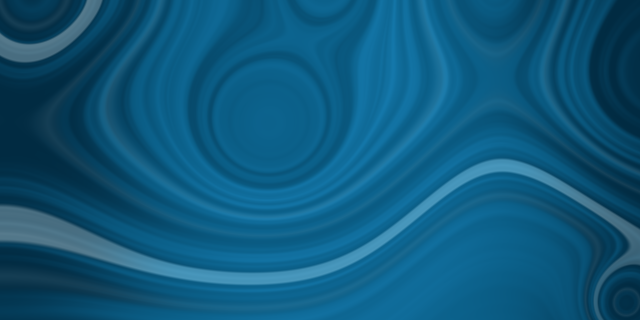
Give the GLSL for this background, as a Shadertoy shader.

```glsl
// Flowing blue agate: a smooth height field is built from a winding ribbon
// line plus soft hills and hollows, then its level lines are coloured with
// layered one-dimensional noise, a few pale or dark bands and a vignette.

const vec3 DEEP  = vec3(0.005, 0.17, 0.26);
const vec3 MID   = vec3(0.04, 0.37, 0.53);
const vec3 LIGHT = vec3(0.09, 0.50, 0.71);
const vec3 PALE  = vec3(0.33, 0.63, 0.77);
const vec3 GREY  = vec3(0.37, 0.51, 0.58);

float hash(float n) {
    n = fract(n * 0.1031);
    n *= n + 33.33;
    n *= n + n;
    return fract(n);
}

float valueNoise(float t) {
    float cell = floor(t);
    return mix(hash(cell), hash(cell + 1.0), smoothstep(0.0, 1.0, t - cell));
}

// Layered noise around zero; layers finer than the pixel step fade out.
float strata(float level, float pixelStep) {
    float sum = 0.0, weight = 0.5, frequency = 24.0;
    for (int i = 0; i < 4; i++) {
        float visible = 1.0 - smoothstep(0.3, 0.9, pixelStep * frequency);
        sum += weight * visible * (valueNoise(level * frequency + 40.0 + 17.0 * float(i)) - 0.5);
        weight *= 0.62;
        frequency *= 2.1;
    }
    return sum;
}

float bell(float x, float center, float width) {
    float t = (x - center) / width;
    return exp(-t * t);
}

float hill(vec2 p, vec2 center, float radius) {
    vec2 d = (p - center) / radius;
    return exp(-dot(d, d));
}

// Soft-edged stripe around one level.
float band(float level, float center, float halfWidth, float softness) {
    return 1.0 - smoothstep(halfWidth - softness, halfWidth + softness, abs(level - center));
}

float ribbonLine(float x) {
    return 0.12 + 0.182 * bell(x, 0.0, 0.42) + 0.36 * bell(x, 1.575, 0.38)
         + 0.06 * smoothstep(1.6, 2.05, x);
}

// Height field: zero on the ribbon, levelling off away from it.
float heightField(vec2 p) {
    float leftSide = bell(p.x, 0.0, 0.4);
    float ceiling = 0.36 - 0.16 * leftSide;
    float rise = (p.y - ribbonLine(p.x)) / (1.0 + 0.7 * leftSide);
    float h = ceiling * tanh(rise / ceiling);
    h += 0.30 * hill(p, vec2(0.84, 0.60), 0.20);   // central eye
    h += 0.15 * hill(p, vec2(1.03, 1.06), 0.16);   // upper eye
    h += 0.20 * hill(p, vec2(2.05, 0.75), 0.25);   // right eye
    h += 0.40 * hill(p, vec2(1.95, 0.04), 0.13);   // lower right ring
    h -= 0.34 * hill(p, vec2(0.10, 1.02), 0.24);   // upper left hollow
    h -= 0.12 * hill(p, vec2(0.40, 1.05), 0.20);   // its shoulder
    h -= 0.26 * hill(p, vec2(1.55, 1.08), 0.30);   // upper right hollow
    return h;
}

void mainImage(out vec4 fragColor, in vec2 fragCoord) {
    vec2 p = fragCoord / iResolution.xy * vec2(2.0, 1.0);
    float level = heightField(p);
    float pixelStep = fwidth(level);

    // Light falls off towards the left and right ends.
    float edge = smoothstep(0.25, 1.12, length((p - vec2(1.08, 0.38)) * vec2(1.0, 0.55)));

    // Fine strata, calmer inside the eyes and beneath the ribbon.
    float calm = max(smoothstep(0.40, 0.48, level), smoothstep(-0.08, -0.18, level));
    float tone = 0.68 + 0.65 * strata(level, pixelStep) * (1.0 - 0.75 * calm);
    tone += 0.16 * band(level, 0.055, 0.02, 0.02);
    tone += 0.12 * band(level, 0.30, 0.03, 0.03);
    tone -= 0.20 * band(level, -0.05, 0.012, 0.022);
    tone -= 0.34 * band(level, 0.42, 0.018, 0.022);
    tone -= 0.10 * smoothstep(0.44, 0.5, level);
    tone -= 0.55 * edge;
    tone = clamp(tone, 0.0, 1.0);

    vec3 color = mix(DEEP, MID, smoothstep(0.0, 0.6, tone));
    color = mix(color, LIGHT, smoothstep(0.5, 1.0, tone));

    // Thin pale veins, then the broad ribbon with faint grain.
    vec3 paleTint = mix(PALE, GREY, smoothstep(0.2, 0.8, edge));
    float veins = 0.22 * band(level, -0.09, 0.010, 0.014)
                + 0.22 * band(level, 0.143, 0.006, 0.010)
                + 0.26 * band(level, 0.215, 0.008, 0.012);
    color = mix(color, paleTint, veins);

    float ribbonHalf = mix(0.033, 0.019, smoothstep(0.0, 0.6, p.x));
    float ribbon = band(level, 0.0, ribbonHalf, max(0.005, pixelStep));
    float grain = 0.82 + 0.3 * strata(level * 2.0, 2.0 * pixelStep);
    float ringFade = 1.0 - 0.5 * hill(p, vec2(1.95, 0.04), 0.20);
    color = mix(color, paleTint, ribbon * grain * ringFade);

    fragColor = vec4(color, 1.0);
}
```
